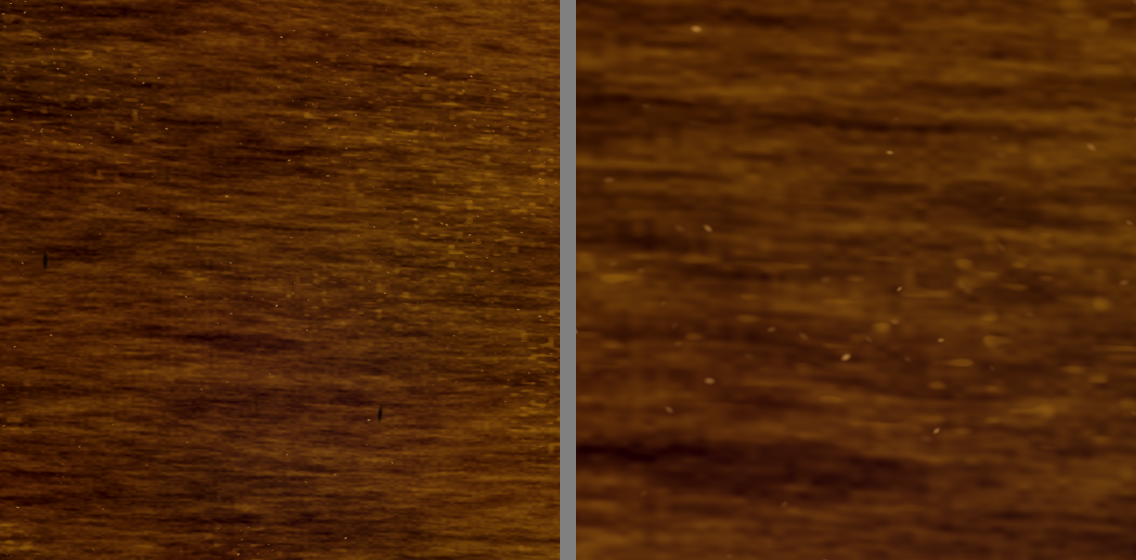
Left, the full canvas; right, a detail of the centre.
Give the GLSL for this texture, as a three.js fragment shader.

```glsl
varying vec2 vUv;

const vec3 DARK_WOOD = vec3(0.215, 0.078, 0.002);
const vec3 LIGHT_WOOD = vec3(0.46, 0.27, 0.03);
const vec3 PIT_COLOR = vec3(0.07, 0.025, 0.005);
const vec3 FLECK_COLOR = vec3(0.74, 0.53, 0.25);
const vec3 HAZE_TINT = vec3(0.0, 0.004, 0.03);
const vec3 RED_TINT = vec3(0.012, -0.016, 0.0);
const float MID_WARMTH = 0.04;

const float BASE_TONE = 0.34;
const float LIGHT_AMOUNT = 0.50;
const float BAND_AMOUNT = 0.36;
const float STREAK_AMOUNT = 0.44;
const float FIBRE_AMOUNT = 0.62;
const float HAIR_AMOUNT = 0.42;
const float GRIT_AMOUNT = 0.34;
const float GLINT_AMOUNT = 0.55;
const float SCAR_AMOUNT = 0.28;

const vec2 BAND_SCALE = vec2(2.2, 11.0);
const vec2 STREAK_SCALE = vec2(5.0, 45.0);
const vec2 FIBRE_SCALE = vec2(17.0, 125.0);
const vec2 HAIR_SCALE = vec2(36.0, 215.0);
const vec2 GRIT_SCALE = vec2(130.0, 230.0);
const vec2 GLINT_SCALE = vec2(62.0, 150.0);
const vec2 SCAR_SCALE = vec2(5.0, 48.0);

const int FLECK_LAYERS = 3;
const float FLECK_GRID = 47.0;
const float FLECK_CHANCE = 0.13;
const vec2 FLECK_SIZE = vec2(0.0048, 0.003);
const float PIT_GRID = 5.0;
const float PIT_CHANCE = 0.2;
const vec2 PIT_SIZE = vec2(0.0065, 0.023);

float hash(vec2 p) {
  return fract(sin(dot(p, vec2(12.9898, 78.233))) * 43758.5453);
}

float noise(vec2 p) {
  vec2 i = floor(p);
  vec2 f = fract(p);
  f = f * f * (3.0 - 2.0 * f);
  float low = mix(hash(i), hash(i + vec2(1.0, 0.0)), f.x);
  float high = mix(hash(i + vec2(0.0, 1.0)), hash(i + 1.0), f.x);
  return mix(low, high, f.y);
}

// One grain line, shifted at random so that neighbours never align
float lineNoise(float x, float row) {
  x += 7.0 * hash(vec2(row, 3.7));
  float i = floor(x);
  float f = smoothstep(0.0, 1.0, fract(x));
  return mix(hash(vec2(i, row)), hash(vec2(i + 1.0, row)), f);
}

// Long fibres along x, centred on zero
float fibres(vec2 p) {
  float row = floor(p.y);
  float f = smoothstep(0.0, 1.0, fract(p.y));
  return mix(lineNoise(p.x, row), lineNoise(p.x, row + 1.0), f) - 0.5;
}

// Soft ellipse in a random share of grid cells, with random strength
float scatter(vec2 p, float grid, float seed, float chance, vec2 size, float spin) {
  vec2 cell = floor(p * grid) + seed;
  vec2 jitter = vec2(hash(cell + 1.3), hash(cell + 5.9));
  vec2 q = (fract(p * grid) - mix(vec2(0.27), vec2(0.73), jitter)) / grid;
  float angle = spin * (hash(cell + 8.1) - 0.5);
  float c = cos(angle);
  float s = sin(angle);
  q = vec2(c * q.x + s * q.y, c * q.y - s * q.x);
  size *= mix(0.55, 1.0, hash(cell + 2.4));
  float shape = 1.0 - smoothstep(0.1, 1.0, length(q / size));
  float strength = hash(cell + 11.7);
  return shape * step(hash(cell), chance) * mix(0.15, 1.0, strength * strength * strength);
}

void main() {
  // Grain leans down to the right, more so near the top, and wavers
  vec2 grain = vUv;
  grain.y += vUv.x * (0.02 + 0.05 * vUv.y);
  grain.y += 0.014 * noise(vUv * vec2(3.0, 4.0)) + 0.003 * noise(vUv * vec2(24.0, 30.0));

  // Broad light, strongest at the upper and lower right
  float sheen = mix(0.45, 1.25, smoothstep(0.0, 0.6, abs(vUv.y - 0.35)));
  float tone = BASE_TONE + LIGHT_AMOUNT * sheen * (vUv.x - 0.43);

  // Grain from wide bands down to grit
  tone += BAND_AMOUNT * fibres(grain * BAND_SCALE);
  tone += STREAK_AMOUNT * fibres(grain * STREAK_SCALE + 17.0);
  tone += FIBRE_AMOUNT * fibres(grain * FIBRE_SCALE + 41.0);
  tone += HAIR_AMOUNT * fibres(grain * HAIR_SCALE + 87.0);
  tone += GRIT_AMOUNT * (noise(grain * GRIT_SCALE) - 0.5);
  tone -= SCAR_AMOUNT * smoothstep(0.25, 0.45, fibres(grain * SCAR_SCALE + 73.0));

  // Short raised fibres catch the light in loose clusters
  float cluster = smoothstep(0.35, 0.8, noise(grain * vec2(5.0, 8.0) + 53.0));
  float glint = smoothstep(0.65, 0.95, noise(grain * GLINT_SCALE + 31.0));
  tone += GLINT_AMOUNT * glint * mix(0.25, 1.0, cluster);

  // Wood colour with red patches and a grey haze low in the middle
  tone = clamp(tone, -0.5, 1.3);
  vec3 color = mix(DARK_WOOD, LIGHT_WOOD, tone);
  color.g -= MID_WARMTH * max(0.0, tone * (1.0 - tone));
  color += RED_TINT * (noise(grain * vec2(2.5, 7.0) + 29.0) - 0.5);
  color += HAZE_TINT * (1.0 - smoothstep(0.05, 0.4, distance(vUv, vec2(0.55, 0.27))));

  // Pale flecks share the clusters
  float chance = FLECK_CHANCE * mix(0.15, 1.0, cluster);
  float fleck = 0.0;
  for (int i = 0; i < FLECK_LAYERS; i++) {
    float layer = float(i);
    vec2 p = grain + layer * vec2(0.37, 0.23);
    fleck = max(fleck, scatter(p, FLECK_GRID + 5.0 * layer, 60.0 * layer, chance, FLECK_SIZE, 1.6));
  }
  color = mix(color, FLECK_COLOR, 0.8 * fleck);

  // Sparse upright pits
  float pit = scatter(vUv, PIT_GRID, 19.0, PIT_CHANCE, PIT_SIZE, 0.3);
  color = mix(color, PIT_COLOR, min(1.0, 2.0 * pit));

  gl_FragColor = vec4(max(color, 0.0), 1.0);
}
```
